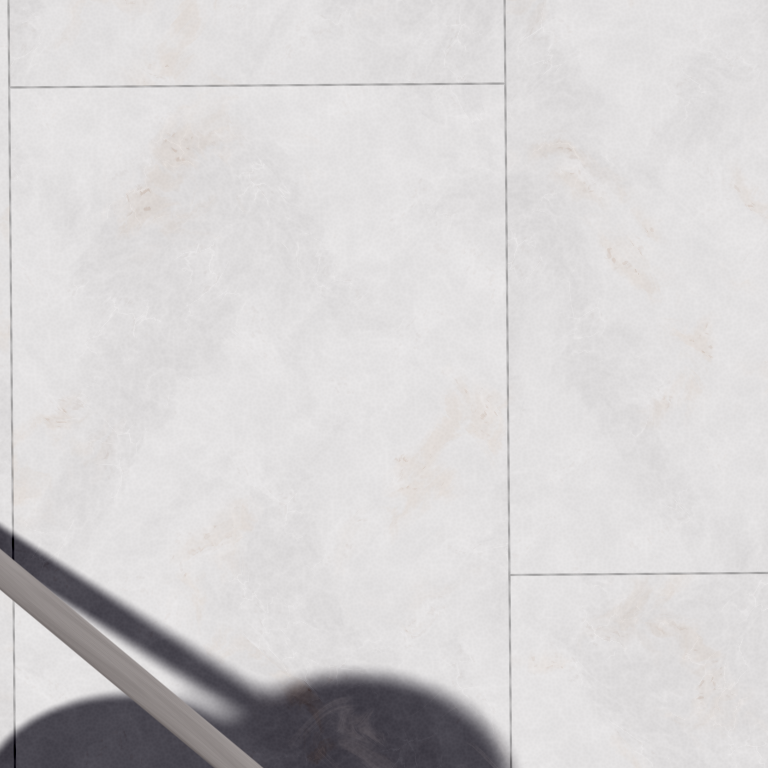
Write a WebGL 1 fragment shader that draws this texture.

```glsl
precision highp float;
uniform vec2 u_resolution;

vec2 hash2(vec2 p) {
  p = vec2(dot(p, vec2(127.1, 311.7)), dot(p, vec2(269.5, 183.3)));
  return fract(sin(p) * 43758.54);
}

// Layered sines, turned and bent at each octave
float ripple(vec2 p) {
  float sum = 0.0, amp = 0.6;
  for (int i = 0; i < 6; i++) {
    p += 0.7 * sin(p.yx * 1.3 + float(i) * 2.1);
    sum += amp * sin(p.x) * sin(p.y + 1.0);
    p = mat2(0.8, 0.6, -0.6, 0.8) * p * 1.8 + 3.7;
    amp *= 0.6;
  }
  return sum;
}

// Distances to the nearest and second nearest cell points
vec2 cells(vec2 p) {
  vec2 id = floor(p), f = fract(p), d = vec2(8.0);
  for (int y = -1; y <= 1; y++) {
    for (int x = -1; x <= 1; x++) {
      vec2 g = vec2(float(x), float(y));
      float r = length(g + hash2(id + g) - f);
      d = r < d.x ? vec2(r, d.x) : vec2(d.x, min(d.y, r));
    }
  }
  return d;
}

vec3 stoneColor(vec2 p) {
  vec2 warped = p + 0.025 * vec2(ripple(p * 14.0), ripple(p * 14.0 + 9.0));
  float cloud = ripple(warped * vec2(9.0, 6.0));
  float mottle = ripple(warped * 34.0 + 5.0);
  vec2 flake = cells(warped * 30.0);
  vec2 chip = cells(warped * 75.0 + 4.0);
  float grit = cells(p * 210.0).x;
  float worn = smoothstep(-0.15, 0.6, cloud);

  vec3 color = vec3(0.893, 0.886, 0.887);
  color -= vec3(0.026, 0.027, 0.027) * worn;
  color += 0.011 * mottle + 0.024 * (grit - 0.45);
  color += 0.018 * (flake.x - 0.4) + 0.02 * (chip.x - 0.4) * (0.4 + worn);

  // Pale veins on the worn patches
  float vein = 1.0 - smoothstep(0.0, 0.09, flake.y - flake.x);
  color += 0.022 * vein * worn * smoothstep(-0.1, 0.4, mottle);

  // Beige stains and small brown flecks
  float stain = smoothstep(0.25, 0.75, ripple(warped * 10.0 + 21.0));
  color *= mix(vec3(1.0), vec3(0.983, 0.966, 0.949), stain * smoothstep(-0.4, 0.4, mottle));
  float fleck = (1.0 - smoothstep(0.1, 0.3, chip.x)) * smoothstep(0.35, 0.7, mottle);
  return color - vec3(0.03, 0.045, 0.055) * fleck * (0.3 + stain);
}

float segmentDistance(vec2 p, vec2 a, vec2 b) {
  vec2 d = b - a;
  return length(p - a - d * clamp(dot(p - a, d) / dot(d, d), 0.0, 1.0));
}

float ellipseDistance(vec2 p, vec2 center, vec2 radii) {
  return (length((p - center) / radii) - 1.0) * min(radii.x, radii.y);
}

float softMin(float a, float b, float k) {
  float h = max(k - abs(a - b), 0.0) / k;
  return min(a, b) - 0.25 * h * h * k;
}

void main() {
  vec2 p = gl_FragCoord.xy / u_resolution;
  float pixel = 1.0 / min(u_resolution.x, u_resolution.y);

  // Slabs in a half bond, leaning slightly
  vec2 slab = vec2(0.646, 1.28);
  vec2 q = p + vec2(0.0085 * p.y - 0.0195, -0.008 * p.x - 0.886);
  float column = floor(q.x / slab.x);
  q.y += 0.5 * slab.y * column;
  vec2 id = vec2(column, floor(q.y / slab.y));
  vec2 local = q - id * slab;
  vec3 color = stoneColor(local + 5.0 * hash2(id + 3.0));
  color += 0.008 * (hash2(id).x - 0.5);

  // Hairline joints
  vec2 toEdge = min(local, slab - local);
  float edge = min(toEdge.x, toEdge.y);
  float joint = 1.0 - smoothstep(0.0004, 0.0011 + pixel, edge);
  color *= 1.0 - joint * (0.23 + 0.06 * sin(p.x * 170.0 + p.y * 210.0));

  // Cast shadow: a straight bar running into two rounded lobes
  float bar = segmentDistance(p, vec2(-0.05, 0.325), vec2(0.34, 0.075)) - 0.019;
  float lobes = softMin(ellipseDistance(p, vec2(0.169, -0.042), vec2(0.195, 0.137)),
                        ellipseDistance(p, vec2(0.462, -0.042), vec2(0.208, 0.163)), 0.03);
  float blur = mix(0.007, 0.018, smoothstep(0.0, 0.4, p.x));
  float shade = 1.0 - smoothstep(-blur, blur, softMin(bar, lobes, 0.025));
  vec3 shaded = vec3(0.25, 0.25, 0.28) + (color - 0.87) * 1.3;
  shaded += vec3(0.09, 0.08, 0.07) * smoothstep(0.1, 0.8, ripple(p * 30.0))
          * smoothstep(0.25, 0.5, p.x);
  color = mix(color, shaded, shade);

  // Weathered wooden strut with lengthwise grain
  vec2 along = normalize(vec2(0.311, -0.259));
  vec2 r = p - vec2(0.0, 0.259);
  vec2 grainPos = vec2(dot(r, along), dot(r, vec2(-along.y, along.x)));
  float grain = ripple(grainPos * vec2(12.0, 260.0));
  vec3 wood = vec3(0.56, 0.535, 0.53) + 0.035 * grain + 1.6 * grainPos.y;
  wood -= 0.09 * (1.0 - smoothstep(0.0, 0.005, grainPos.y + 0.0205));
  float strut = 1.0 - smoothstep(-pixel, pixel, abs(grainPos.y) - 0.0205);
  gl_FragColor = vec4(mix(color, wood, strut), 1.0);
}
```
